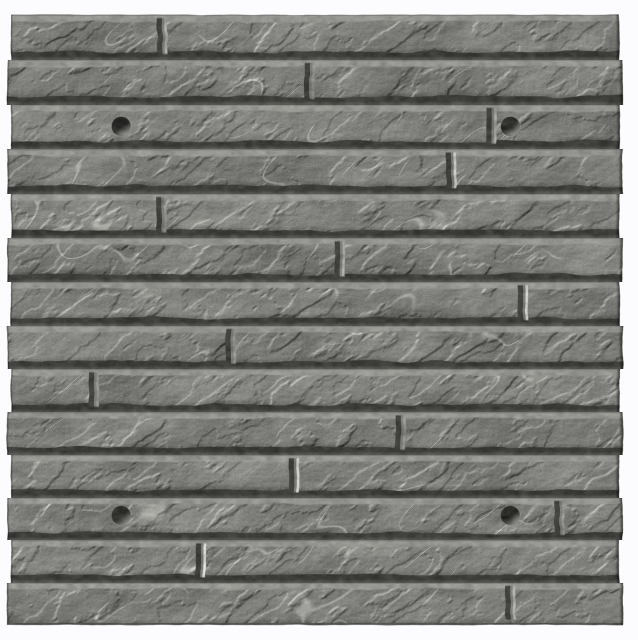
Write a WebGL 2 fragment shader that draws this texture.

```glsl
#version 300 es
precision highp float;
uniform vec2 u_resolution;
out vec4 fragColor;

// Position of the single vertical joint in each course, top to bottom
const float JOINTS[14] = float[14](.255, .486, .771, .708, .254, .534, .820,
                                   .362, .148, .628, .462, .878, .315, .801);

float hash(vec2 p) {
  return fract(sin(dot(p, vec2(127.1, 311.7))) * 43758.5453);
}

float noise(vec2 p) {
  vec2 i = floor(p), f = fract(p);
  f = f * f * (3.0 - 2.0 * f);
  return mix(mix(hash(i), hash(i + vec2(1, 0)), f.x),
             mix(hash(i + vec2(0, 1)), hash(i + vec2(1, 1)), f.x), f.y);
}

float fbm(vec2 p) {
  float sum = 0.0, amp = 0.5;
  for (int i = 0; i < 5; i++) {
    sum += amp * noise(p);
    p = p * 2.03 + 17.3;
    amp *= 0.5;
  }
  return sum;
}

// Split stone: rough grain plus slanted flakes with steep edges
float relief(vec2 p) {
  vec2 slant = mat2(0.8, -0.6, 0.6, 0.8) * p;
  float flake = fbm(slant * vec2(11.0, 27.0));
  return 0.62 * fbm(p * vec2(24.0, 32.0)) + 0.22 * smoothstep(0.55, 0.63, flake)
       + 0.12 * smoothstep(0.36, 0.40, flake);
}

// Soft-edged interval from a to b
float band(float a, float b, float x, float soft) {
  return smoothstep(a - soft, a + soft, x) * (1.0 - smoothstep(b - soft, b + soft, x));
}

void main() {
  vec2 p = gl_FragCoord.xy / u_resolution;
  float px = 0.8 / u_resolution.y;

  // Courses, slightly taller toward the top
  float down = 1.0 - p.y - 0.0234;
  float course = (down - 0.009 * sin(3.14159 * down / 0.9536)) / 0.0681;
  float row = clamp(floor(course), 0.0, 13.0);
  float v = course - row;
  float soft = px * 14.7;

  // Stone on either side of the joint
  float wobble = 0.003 * (noise(vec2(p.y * 70.0, row)) - 0.5);
  float joint = p.x - JOINTS[int(row)] + wobble;
  vec2 stone = vec2(row, step(0.0, joint));
  vec2 q = p + stone * vec2(3.7, 5.3);

  // Face lit from the upper left
  float slope = relief(q) - relief(q + vec2(-0.0022, 0.0026));
  float tone = 0.495 + 0.95 * slope + 0.20 * (fbm(q * vec2(9.0, 14.0)) - 0.48);
  float streak = abs(noise(mat2(0.75, -0.66, 0.66, 0.75) * q * vec2(13.0, 34.0)) - 0.5);
  tone += 0.16 * (1.0 - smoothstep(0.0, 0.035, streak))
        * smoothstep(0.58, 0.75, noise(q * vec2(17.0, 23.0)));
  tone += 0.04 * (hash(floor(p * 510.0)) - 0.5);

  // Pale ledge above, deep shadow below, both with chipped borders
  float grain = fbm(p * vec2(90.0, 130.0)) - 0.48;
  float upper = 0.14 + 0.10 * (fbm(q * vec2(22.0, 1.0)) - 0.5);
  float lower = 0.82 + 0.14 * (fbm(q * vec2(19.0, 1.0) + 40.0) - 0.5);
  lower = mix(lower, 0.95, step(12.5, row));
  float ledge = 0.585 + 0.20 * grain;
  float shadow = 0.235 + 0.16 * grain + 0.10 * smoothstep(0.90, 1.0, v);
  tone = mix(ledge, tone, smoothstep(upper - soft, upper + soft * 2.0, v));
  tone -= 0.07 * smoothstep(lower - 0.12, lower, v);
  tone = mix(tone, shadow, smoothstep(lower - soft, lower + soft, v));
  tone = mix(tone, 0.40, 0.6 * (1.0 - smoothstep(0.0, 0.04, v)));

  // Joint: shaded end on the left, lit end on the right
  float span = band(0.07, 0.87, v, soft * 1.5);
  float glint = mix(0.55, 0.82, smoothstep(0.45, 0.95, hash(vec2(row, 8.0))));
  tone = mix(tone, 0.25 + 0.15 * grain, span * band(-0.0085, 0.0, joint, px));
  tone = mix(tone, 0.47 + 0.2 * grain, span * band(0.0, 0.0045, joint, px));
  tone = mix(tone, glint + 0.3 * grain, span * band(0.0035, 0.0075, joint, px));

  // Four round sockets
  vec2 middle = vec2(0.495, 0.4985);
  vec2 d = p - middle - sign(p - middle) * vec2(0.305, 0.304);
  float socket = 0.17 + 0.36 * smoothstep(-0.002, 0.017, dot(d, vec2(0.6, -0.8))) + 0.2 * grain;
  float r = length(d);
  tone = mix(tone, 0.60, 0.5 * band(0.0145, 0.0165, r, px) * step(d.y, d.x));
  tone = mix(tone, socket, 1.0 - smoothstep(0.015 - px, 0.015 + px, r));

  // Staggered, ragged outer edge with worn ends
  float stagger = mod(row, 2.0);
  float ragged = 0.005 * (fbm(p * 28.0) - 0.5);
  float left = mix(0.0175, 0.0115, stagger) + ragged;
  float right = mix(0.971, 0.976, stagger) + ragged;
  tone *= mix(0.62, 1.0, smoothstep(left, left + 0.004, p.x));
  tone *= mix(0.50, 1.0, smoothstep(0.0, 0.007, right - p.x));
  float panel = band(left, right, p.x, px) * band(0.0234, 0.977, p.y + ragged * 0.5, px);

  vec3 stoneColor = clamp(tone, 0.08, 0.92) * vec3(1.0, 1.0, 0.98) - vec3(0.0, 0.0, 0.006);
  fragColor = vec4(mix(vec3(0.99, 0.99, 1.0), stoneColor, panel), 1.0);
}
```
